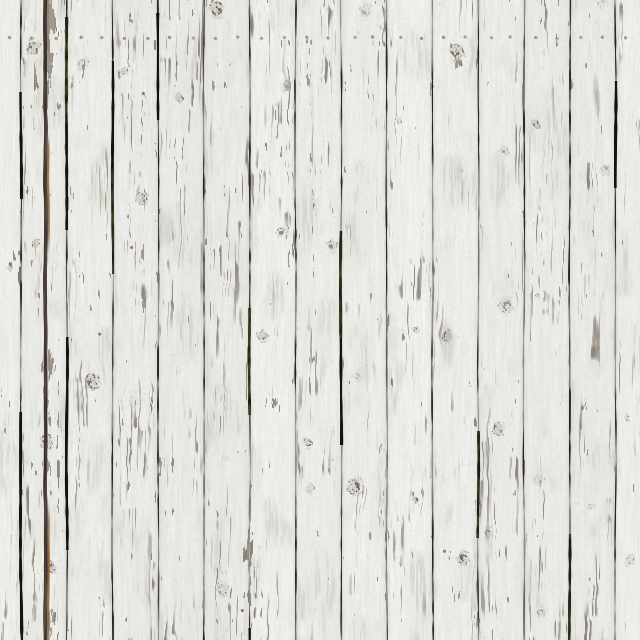
Write a three.js fragment shader that draws this texture.

```glsl
varying vec2 vUv;

float hash(vec2 p) {
  vec3 q = fract(p.xyx * 0.1031);
  q += dot(q, q.yzx + 33.33);
  return fract((q.x + q.y) * q.z);
}

float noise(vec2 p) {
  vec2 i = floor(p), f = fract(p);
  f = f * f * (3.0 - 2.0 * f);
  return mix(mix(hash(i), hash(i + vec2(1, 0)), f.x),
             mix(hash(i + vec2(0, 1)), hash(i + vec2(1, 1)), f.x), f.y);
}

float fbm(vec2 p) {
  float sum = 0.0, amp = 0.533;
  for (int i = 0; i < 4; i++) {
    sum += amp * noise(p);
    p = p * 2.03 + 17.3;
    amp *= 0.5;
  }
  return sum;
}

// Soft disc: 1 inside the radius, 0 outside
float disc(vec2 p, float radius) {
  return 1.0 - smoothstep(radius - 0.0008, radius + 0.0008, length(p));
}

void main() {
  vec3 paint = vec3(0.925, 0.925, 0.908);
  vec3 bareWood = vec3(0.58, 0.55, 0.51);
  vec3 darkWood = vec3(0.36, 0.32, 0.28);
  vec3 gapBlack = vec3(0.08, 0.07, 0.055);
  vec3 rust = vec3(0.58, 0.38, 0.19);

  // Fourteen planks, offset so that the first is cut by the left side
  float y = vUv.y;
  float across = (vUv.x - 0.033) * 14.0;
  float plank = mod(floor(across), 14.0);
  float u = fract(across);
  float seam = floor(across + 0.5);
  float seamDist = abs(across - seam + 0.03 * (noise(vec2(seam * 9.0, y * 7.0)) - 0.5)) / 14.0;
  float splitX = vUv.x - 0.071 - 0.0015 * (noise(vec2(y * 25.0, 4.0)) - 0.5);

  // Knots bend the grain around them
  vec2 grain = vec2(vUv.x + plank * 3.7, y);
  float knotShade = 0.0, knotCore = 0.0;
  for (int k = 0; k < 4; k++) {
    vec2 seed = vec2(plank + 3.0, float(k) * 7.0 + 11.0);
    vec2 center = vec2(0.2 + 0.6 * hash(seed), (float(k) + hash(seed + 31.0)) / 4.0);
    vec2 p = vec2((u - center.x) / 14.0, y - center.y);
    float size = mix(0.004, 0.012, pow(hash(seed + 57.0), 1.5));
    float strength = smoothstep(0.1, 0.7, hash(seed + 83.0));
    float r = length(p * vec2(1.0, 0.85)) + 0.008 * (noise(p * 220.0 + seed) - 0.5);
    float body = 1.0 - smoothstep(size * 0.6, size * 1.2, r);
    float rings = 0.5 + 0.5 * sin(r * 2600.0 + 3.0 * noise(p * 180.0));
    knotShade += strength * body * (0.15 + 0.3 * rings);
    knotCore += strength * body * smoothstep(0.5, 0.65, fbm(p * vec2(330.0, 260.0) + seed));
    grain.x -= p.x * 0.5 * exp(-dot(p, p) / (size * size * 4.0));
  }

  // Painted surface with faint grain and stains
  float fibre = fbm(grain * vec2(330.0, 22.0));
  float stain = fbm(grain * vec2(28.0, 11.0) + 40.0);
  vec3 color = paint * (0.985 + 0.025 * hash(vec2(plank, 5.0)));
  color *= 1.0 + 0.07 * (fibre - 0.5) + 0.03 * (noise(vUv * 420.0) - 0.5);
  color = mix(color, vec3(0.79, 0.78, 0.75),
              0.65 * smoothstep(0.53, 0.78, stain) * smoothstep(0.35, 0.7, fibre));

  // Short hairline cracks along the grain, in clusters
  float wear = hash(vec2(plank, 29.0));
  float hairline = noise(grain * vec2(390.0, 24.0) + 7.0 + 1.2 * noise(grain * vec2(40.0, 50.0)));
  float crackZone = smoothstep(0.46, 0.7, fbm(grain * vec2(42.0, 7.0) + 90.0) + 0.12 * (wear - 0.5));
  float crack = smoothstep(0.68, 0.92, hairline) * crackZone;
  color = mix(color, vec3(0.5, 0.47, 0.43), 0.85 * crack);

  // Peeled flakes, heavier at plank edges and beside the split board
  float edgeWear = exp(-seamDist / 0.003);
  float splitWear = exp(-abs(splitX - 0.006) / 0.011);
  float patchy = smoothstep(0.42, 0.72, noise(vec2(vUv.x * 26.0, y * 8.0) + 63.0));
  float flake = fbm(grain * vec2(165.0, 30.0) + 130.0);
  float limit = 0.85 - 0.07 * patchy - 0.05 * wear - 0.16 * edgeWear * patchy - 0.21 * splitWear * patchy;
  float peel = smoothstep(limit, limit + 0.035, flake);
  vec3 exposed = mix(bareWood, darkWood, smoothstep(0.4, 0.8, fibre) * (0.5 + 0.5 * edgeWear));
  color = mix(color, exposed, 0.85 * peel);

  color = mix(color, vec3(0.61, 0.58, 0.54), min(knotShade, 0.8));
  color = mix(color, darkWood, 0.8 * min(knotCore, 1.0));

  // Row of two nails per plank
  for (int n = 0; n < 2; n++) {
    vec2 seed = vec2(plank, float(n) + 71.0);
    vec2 p = vec2((u - 0.27 - 0.46 * float(n) - 0.1 * (hash(seed) - 0.5)) / 14.0,
                  y - 0.941 - 0.003 * (hash(seed + 9.0) - 0.5));
    vec3 head = mix(vec3(0.7, 0.67, 0.61), rust, 0.5 * hash(seed + 13.0));
    color = mix(color, head, 0.75 * disc(p, 0.0028));
    color = mix(color, darkWood, 0.5 * disc(p + vec2(0.0007, -0.0005), 0.0011));
  }

  // Stray nail holes, some rusty
  vec2 cell = vec2(plank, floor(y * 9.0));
  vec2 hole = vec2((u - 0.1 - 0.8 * hash(cell + 201.0)) / 14.0,
                   (fract(y * 9.0) - 0.2 - 0.6 * hash(cell + 233.0)) / 9.0);
  float hasHole = step(0.92, hash(cell + 251.0));
  color = mix(color, mix(gapBlack, rust, step(0.5, hash(cell + 277.0))), 0.85 * hasHole * disc(hole, 0.0024));

  // Gaps: thin seams with a few wider open stretches
  float along = y * 6.0 + 5.0 * hash(vec2(seam + 2.0, 303.0));
  float stretch = hash(vec2(seam + 2.0, floor(along) + 311.0));
  float open = step(0.8, stretch);
  float halfGap = mix(0.0009, 0.0020, open) + 0.0010 * (noise(vec2(seam * 5.0, y * 60.0)) - 0.5);
  float gap = 1.0 - smoothstep(halfGap - 0.0007, halfGap + 0.0009, seamDist);
  vec3 seamColor = mix(vec3(0.16, 0.14, 0.12), bareWood, smoothstep(0.25, 0.8, noise(vec2(seam * 7.0, y * 14.0))));
  vec3 moss = mix(gapBlack, vec3(0.27, 0.29, 0.15), noise(vUv * vec2(200.0, 110.0)));
  vec3 openColor = mix(gapBlack, moss, step(0.9, stretch));
  color *= 1.0 - 0.12 * exp(-seamDist / 0.0025);
  color = mix(color, mix(seamColor, openColor, open), gap);

  // Split board: dark slot with a rusty strip at its right
  float strip = smoothstep(0.002, 0.003, splitX) * (1.0 - smoothstep(0.005, 0.0075, splitX));
  float stripZone = smoothstep(0.45, 0.65, noise(vec2(y * 7.0, 351.0)) + 0.35 * abs(y - 0.5));
  color = mix(color, mix(bareWood, rust, noise(vec2(y * 30.0, 8.0))), strip * stripZone);
  float slot = 1.0 - smoothstep(0.0022, 0.0036, abs(splitX));
  color = mix(color, mix(gapBlack, darkWood, 0.4 + 0.6 * noise(vec2(splitX * 700.0, y * 30.0))), slot);

  gl_FragColor = vec4(color, 1.0);
}
```
